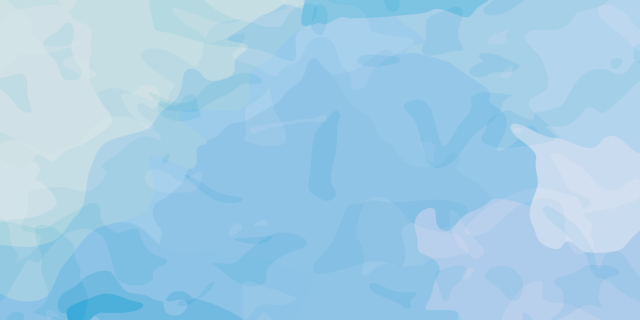
A Shadertoy shader for this background:

```glsl
// Flat, overlapping washes of pale blue, sea green and lavender.
// Each wash is an ellipse or diagonal band whose plane is bent by noise,
// then cut to a crisp edge; small islets of tone are scattered on top.

float hash(vec2 cell) {
    vec3 v = fract(cell.xyx * 0.1031);
    v += dot(v, v.yzx + 33.33);
    return fract((v.x + v.y) * v.z);
}

float noise(vec2 p) {
    vec2 cell = floor(p), f = fract(p);
    f = f * f * (3.0 - 2.0 * f);
    return mix(mix(hash(cell), hash(cell + vec2(1, 0)), f.x),
               mix(hash(cell + vec2(0, 1)), hash(cell + vec2(1, 1)), f.x), f.y);
}

// Bends the plane with a broad sway and a finer curl that follows it
vec2 bend(vec2 p, float seed) {
    vec2 q = p * vec2(4.0, 5.0) + seed * 17.3;
    vec2 sway = vec2(noise(q), noise(q + 41.0)) - 0.5;
    q = q * 2.3 + sway * 2.0;
    vec2 curl = vec2(noise(q + 7.0), noise(q + 63.0)) - 0.5;
    return p + 0.17 * sway + vec2(0.17, 0.11) * curl;
}

// Antialiased coverage of the region where the field is positive
float cover(float field) {
    return clamp(field / max(fwidth(field), 1e-5) + 0.5, 0.0, 1.0);
}

float blob(vec2 p, vec2 center, vec2 radius, float seed) {
    return cover(1.0 - length((bend(p, seed) - center) / radius));
}

void mainImage(out vec4 fragColor, in vec2 fragCoord) {
    vec2 p = fragCoord / iResolution.y;
    p.x *= 2.0 * iResolution.y / iResolution.x;
    vec3 color = vec3(0.61, 0.80, 0.915);

    // Upper right haze and the broad blue centre
    color = mix(color, vec3(0.65, 0.81, 0.91), blob(p, vec2(1.75, 0.82), vec2(0.46, 0.42), 1.0));
    color = mix(color, vec3(0.70, 0.83, 0.925), blob(p, vec2(2.0, 0.68), vec2(0.32, 0.40), 2.0));
    color = mix(color, vec3(0.585, 0.78, 0.91), blob(p, vec2(1.18, 0.42), vec2(0.48, 0.36), 16.0));
    color = mix(color, vec3(0.56, 0.77, 0.90), blob(p, vec2(1.0, 0.28), vec2(0.50, 0.42), 3.0));
    color = mix(color, vec3(0.52, 0.75, 0.89), blob(p, vec2(1.18, 0.28), vec2(0.20, 0.08), 4.0));

    // Lavender on the right
    color = mix(color, vec3(0.68, 0.80, 0.92), blob(p, vec2(1.82, 0.10), vec2(0.48, 0.30), 5.0));
    color = mix(color, vec3(0.79, 0.86, 0.935), blob(p, vec2(1.86, 0.40), vec2(0.30, 0.16), 6.0));

    // Diagonal bands paling toward the upper left
    for (float k = 0.0; k < 3.0; k++) {
        vec2 q = bend(p, 7.0 + k);
        float diagonal = q.x - 1.05 * (q.y - 0.17);
        vec3 tint = mix(vec3(0.64, 0.81, 0.895), vec3(0.77, 0.87, 0.89), sqrt(k / 2.0));
        color = mix(color, tint, cover(0.16 - 0.15 * k - diagonal));
    }
    color = mix(color, vec3(0.81, 0.88, 0.90), blob(p, vec2(0.06, 0.74), vec2(0.25, 0.26), 10.0));
    color = mix(color, vec3(0.80, 0.875, 0.905), blob(p, vec2(0.0, 0.42), vec2(0.15, 0.15), 11.0));

    // Deeper water at lower left, and a pool on the top edge
    color = mix(color, vec3(0.55, 0.765, 0.90), blob(p, vec2(0.42, 0.05), vec2(0.60, 0.17), 12.0));
    color = mix(color, vec3(0.45, 0.73, 0.88), blob(p, vec2(0.42, 0.02), vec2(0.33, 0.10), 13.0));
    color = mix(color, vec3(0.30, 0.69, 0.86), blob(p, vec2(0.30, 0.05), vec2(0.11, 0.07), 14.0));
    color = mix(color, vec3(0.49, 0.765, 0.885), blob(p, vec2(1.20, 1.0), vec2(0.30, 0.10), 15.0));

    // Scattered islets, alternately darker and paler
    for (float k = 0.0; k < 4.0; k++) {
        vec2 q = bend(p, 20.0 + k) * vec2(5.0, 8.5) + 29.0 * k;
        float islet = cover(noise(q) - 0.82);
        float tone = mod(k, 2.0) < 0.5 ? -1.0 : 0.7;
        color += islet * tone * vec3(0.06, 0.02, 0.01);
    }
    color = min(color, vec3(0.82, 0.89, 0.94));

    fragColor = vec4(color, 1.0);
}
```
